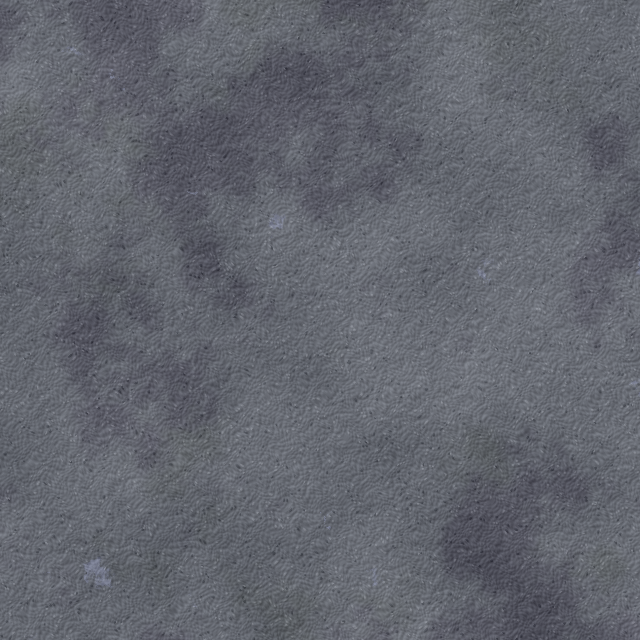
This texture is drawn by a WebGL 2 fragment shader. Its source:

```glsl
#version 300 es
precision highp float;
// Weathered blue-grey plaster: ragged dark stains, fine embossed grain, rare pale flecks.

uniform vec2 u_resolution;
out vec4 fragColor;

const vec3 BASE_COLOR  = vec3(0.404, 0.418, 0.450);
const vec3 STAIN_COLOR = vec3(0.342, 0.345, 0.388);
const vec3 MOSS_COLOR  = vec3(0.355, 0.372, 0.380);
const vec3 FLECK_COLOR = vec3(0.500, 0.520, 0.610);

const float STAIN_SCALE    = 5.0;    // stain features across the canvas
const float CLOUD_SCALE    = 7.0;    // soft brightness changes
const float CLOUD_STRENGTH = 0.15;
const float GRAIN_SCALE    = 185.0;  // grains across the canvas
const float GRAIN_STRENGTH = 0.10;
const float GLINT_STRENGTH = 0.09;
const float FLECK_SCALE    = 7.0;    // cells that may hold a fleck
const float FLECK_CHANCE   = 0.22;
const vec2  LIGHT_DIR      = vec2(-0.6, 0.8);

float hash(vec2 p) {
    vec3 q = fract(p.xyx * vec3(0.1031, 0.1030, 0.0973));
    q += dot(q, q.yzx + 33.33);
    return fract((q.x + q.y) * q.z);
}

vec2 hash2(vec2 p) {
    return vec2(hash(p), hash(p + 57.3));
}

float valueNoise(vec2 p) {
    vec2 i = floor(p), f = fract(p);
    f = f * f * (3.0 - 2.0 * f);
    return mix(mix(hash(i), hash(i + vec2(1, 0)), f.x),
               mix(hash(i + vec2(0, 1)), hash(i + vec2(1, 1)), f.x), f.y);
}

// Layered noise, turned at each octave to hide the lattice
float fbm(vec2 p) {
    const mat2 TURN = mat2(1.6, 1.2, -1.2, 1.6);
    float sum = 0.0, total = 0.0, amplitude = 1.0;
    for (int i = 0; i < 6; i++) {
        sum += amplitude * valueNoise(p);
        total += amplitude;
        amplitude *= 0.66;
        p = TURN * p + 17.7;
    }
    return sum / total;
}

// Distance to the nearest grain centre, and that grain's random id
vec2 cellular(vec2 p) {
    vec2 cell = floor(p), nearest = vec2(8.0, 0.0);
    for (int y = -1; y <= 1; y++)
    for (int x = -1; x <= 1; x++) {
        vec2 c = cell + vec2(x, y);
        float d = length(c + hash2(c) - p);
        if (d < nearest.x) nearest = vec2(d, hash(c + 91.7));
    }
    return nearest;
}

float grainHeight(vec2 p) {
    return 0.9 * valueNoise(p * 0.55 + 40.0) - cellular(p).x;
}

// Scattered pale spots with broken outlines
float fleckMask(vec2 uv) {
    vec2 p = uv * FLECK_SCALE;
    vec2 ragged = vec2(fbm(p * 6.0), fbm(p * 6.0 + 31.0)) - 0.5;
    vec2 cell = floor(p);
    float mask = 0.0;
    for (int y = -1; y <= 1; y++)
    for (int x = -1; x <= 1; x++) {
        vec2 c = cell + vec2(x, y);
        float present = step(hash(c + 12.4), FLECK_CHANCE);
        float radius = mix(0.03, 0.13, pow(hash(c + 73.1), 2.0));
        float d = length(c + hash2(c + 5.0) - p + ragged * 0.5);
        float strength = mix(0.35, 0.9, hash(c + 28.6));
        mask = max(mask, present * strength * (1.0 - smoothstep(radius * 0.6, radius * 1.2, d)));
    }
    return mask * smoothstep(0.3, 0.55, fbm(uv * 60.0));
}

void main() {
    vec2 uv = gl_FragCoord.xy / min(u_resolution.x, u_resolution.y);

    // Stains and clouds
    float stain = smoothstep(0.48, 0.66, fbm(uv * STAIN_SCALE + 3.1));
    float moss = smoothstep(0.56, 0.74, fbm(uv * 4.0 + 60.0));
    float cloud = fbm(uv * CLOUD_SCALE + 22.0) - 0.5;
    vec3 color = mix(BASE_COLOR, MOSS_COLOR, moss * 0.6);
    color = mix(color, STAIN_COLOR, stain);
    color += cloud * CLOUD_STRENGTH;

    // Pale flecks
    color = mix(color, FLECK_COLOR, fleckMask(uv));

    // Embossed grain with occasional glints
    vec2 g = uv * GRAIN_SCALE;
    g += 0.5 * sin(g.yx * 0.73 + 2.0 * sin(g * 0.31));
    vec2 reach = LIGHT_DIR * 0.32;
    float slope = grainHeight(g - reach) - grainHeight(g + reach);
    vec2 grain = cellular(g);
    float glint = step(0.93, grain.y) * (1.0 - smoothstep(0.15, 0.5, grain.x));
    float pit = step(grain.y, 0.04) * (1.0 - smoothstep(0.2, 0.6, grain.x));
    color += slope * GRAIN_STRENGTH * vec3(0.96, 1.0, 1.04);
    color += (glint - pit) * GLINT_STRENGTH;

    fragColor = vec4(clamp(color, 0.0, 1.0), 1.0);
}
```
